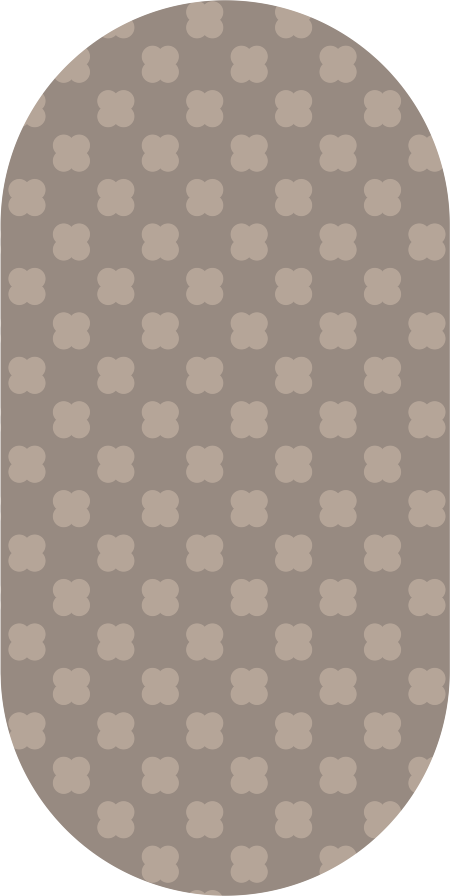
Reproduce this pattern procedurally as a Shadertoy shader.

```glsl
// Staggered four-lobed blossoms on a taupe rounded capsule over white.

// Signed distance to a blossom: four overlapping discs with a filled heart.
float blossom(vec2 p) {
    float lobes = length(abs(p) - 0.087) - 0.122;
    float heart = length(p) - 0.06;
    return min(lobes, heart);
}

// Signed distance to an upright capsule.
float capsule(vec2 p, float halfSpan, float radius) {
    p.y -= clamp(p.y, -halfSpan, halfSpan);
    return length(p) - radius;
}

// Antialiased coverage of the inside of a shape.
float coverage(float dist, float pixel) {
    return 1.0 - smoothstep(-0.6 * pixel, 0.6 * pixel, dist);
}

void mainImage(out vec4 fragColor, in vec2 fragCoord) {
    float pixel = 1.0 / iResolution.y;
    vec2 uv = fragCoord * pixel;

    // Two square lattices, the second shifted by half a cell.
    float pitch = 0.0992;
    vec2 cell = (uv - vec2(0.2285, 0.9779)) / pitch;
    float flowers = min(blossom(fract(cell + 0.5) - 0.5),
                        blossom(fract(cell) - 0.5)) * pitch;

    vec3 taupe = vec3(0.592, 0.541, 0.506);
    vec3 sand = vec3(0.710, 0.647, 0.596);
    vec3 color = mix(taupe, sand, coverage(flowers, pixel));

    // Trim the field to the capsule.
    float outline = capsule(uv - vec2(0.2513, 0.5), 0.249, 0.2507);
    color = mix(vec3(1.0), color, coverage(outline, pixel));

    fragColor = vec4(color, 1.0);
}
```
